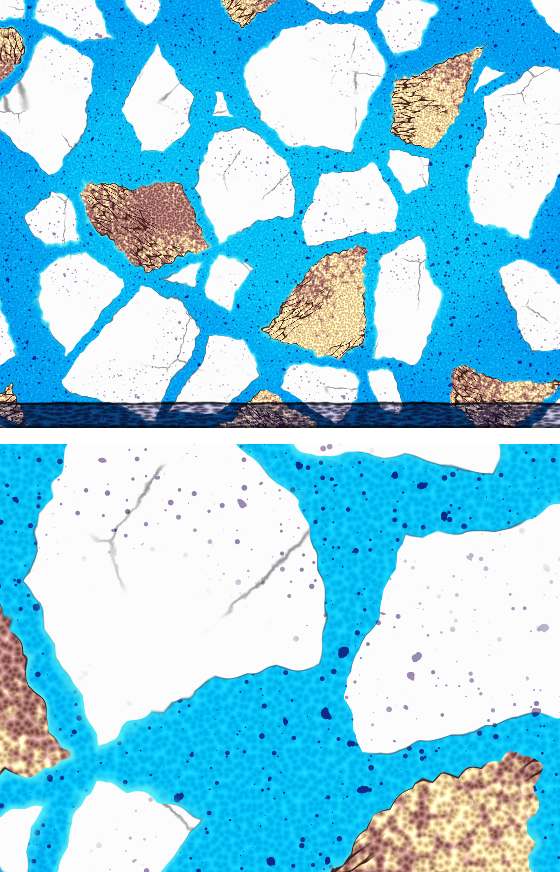
Top: the whole. Bottom: its middle third, enlarged.
This texture is drawn by a Shadertoy shader. Its source:

```glsl
#define GRAIN_CELL 0.22
#define RADIUS_MIN 0.05
#define RADIUS_MAX 0.214
#define CHANNEL 0.014
#define ROUGHNESS 0.005
#define STRIP_HEIGHT 0.06
#define RESIN_LIGHT vec3(0.03, 0.77, 0.97)
#define RESIN_DEEP vec3(0.01, 0.63, 0.95)
#define CREAM vec3(0.97, 0.86, 0.65)
#define ROSE vec3(0.66, 0.45, 0.43)
#define BROWN vec3(0.25, 0.12, 0.10)
#define TAU 6.28319

vec2 hash2(vec2 p) {
    vec3 q = fract(p.xyx * vec3(0.1031, 0.1030, 0.0973));
    q += dot(q, q.yzx + 33.33);
    return fract((q.xx + q.yz) * q.zy);
}

// Cellular noise: nearest and second nearest distance
vec2 cellular(vec2 p) {
    vec2 base = floor(p), near = vec2(9.0);
    for (int j = -1; j <= 1; j++)
    for (int i = -1; i <= 1; i++) {
        vec2 c = base + vec2(i, j);
        float d = length(c + hash2(c) - p);
        near = d < near.x ? vec2(d, near.x) : vec2(near.x, min(near.y, d));
    }
    return near;
}

// Scattered dots, mostly tiny with a few larger ones
float specks(vec2 p, float scale, float size) {
    p *= scale;
    vec2 base = floor(p);
    float soft = scale / iResolution.y, mask = 0.0;
    for (int j = -1; j <= 1; j++)
    for (int i = -1; i <= 1; i++) {
        vec2 c = base + vec2(i, j);
        float r = size * pow(hash2(c + 71.0).x, 6.0);
        float d = length(c + hash2(c) - p) - r;
        mask = max(mask, (1.0 - smoothstep(-0.5 * soft, 0.6 * soft, d)) * smoothstep(0.0, 0.5 * soft, r));
    }
    return mask;
}

// Layered sines, used to roughen outlines
vec2 wobble(vec2 p) {
    vec2 sum = vec2(0.0);
    float amp = 1.0;
    for (int i = 0; i < 4; i++) {
        sum += amp * sin(p.yx + 1.7 * sin(p * 0.63 + float(i)));
        p = mat2(1.6, 1.3, -1.3, 1.6) * p + 2.3;
        amp *= 0.5;
    }
    return sum;
}

bool isStained(vec2 cell) { return mod(cell.x + 2.0 * cell.y, 5.0) < 0.5; }

vec2 grainCentre(vec2 cell) { return (cell + 0.12 + 0.76 * hash2(cell)) * GRAIN_CELL; }

float grainRadius(vec2 cell) {
    float r = mix(RADIUS_MIN, RADIUS_MAX, fract(dot(cell, vec2(0.755, 0.57))));
    return isStained(cell) ? 0.82 * max(r, 0.1) : r;
}

float power(vec2 p, vec2 cell) {
    vec2 v = p - grainCentre(cell);
    float r = grainRadius(cell);
    return dot(v, v) - r * r;
}

// Angular grains: broken polygons kept apart by a weighted Voronoi diagram
float grainDistance(vec2 p, out vec2 cell) {
    vec2 base = floor(p / GRAIN_CELL);
    float best = 9.0, d = -1.0;
    cell = base;
    for (int j = -2; j <= 2; j++)
    for (int i = -2; i <= 2; i++) {
        vec2 c = base + vec2(i, j);
        float f = power(p, c);
        if (f < best) { best = f; cell = c; }
    }
    vec2 centre = grainCentre(cell);
    for (int j = -2; j <= 2; j++)
    for (int i = -2; i <= 2; i++) {
        vec2 c = base + vec2(i, j);
        if (c != cell)
            d = max(d, CHANNEL - 0.5 * (power(p, c) - best) / length(grainCentre(c) - centre));
    }
    vec2 seed = hash2(cell + 31.0);
    for (int k = 0; k < 5; k++) {
        vec2 h = hash2(cell * 7.0 + float(k) * 13.0);
        float a = TAU * (float(k) + 0.7 * h.x + seed.x) / 5.0;
        float reach = mix(0.6, 1.1, h.y) * (1.0 + 0.28 * cos(2.0 * a - TAU * seed.y));
        d = max(d, dot(p - centre, vec2(cos(a), sin(a))) - reach * grainRadius(cell));
    }
    return d;
}

void mainImage(out vec4 fragColor, in vec2 fragCoord) {
    float px = 1.0 / iResolution.y;
    vec2 p = fragCoord * px;
    vec2 cell;
    float d = grainDistance(p + ROUGHNESS * wobble(p * 26.0) + 0.010 * wobble(p * 10.0), cell);
    vec2 h = hash2(cell + 5.0);
    bool stained = isStained(cell);
    d += (stained ? 0.012 : 0.006) * (cellular(p * 48.0).x - 0.45);
    float side = smoothstep(-0.4, 1.0, wobble(p * 11.0 + 4.0).x);
    float fine = cellular(p * 190.0).x - 0.5;
    vec2 ragged = p + 0.0012 * wobble(p * 210.0);
    float blots = specks(ragged, 36.0, 0.16), dots = specks(p, 120.0, 0.27);
    float cluster = smoothstep(-0.5, 1.0, wobble(p * 14.0).x);

    // Blue resin, brighter in the middle, with dark specks
    float tone = 0.95 - 1.6 * length(fragCoord / iResolution.xy - 0.5) + 0.13 * wobble(p * 6.0).y;
    vec3 col = mix(RESIN_DEEP, RESIN_LIGHT, smoothstep(0.1, 0.6, tone)) + vec3(0.12, 0.2, 0.12) * fine;
    col = mix(col, vec3(0.05, 0.10, 0.48), max(0.9 * blots, 0.85 * dots));
    float halo = 1.0 - smoothstep(0.0, 0.75 * CHANNEL, d);
    col = mix(col, vec3(0.35, 0.93, 0.97), halo * halo * mix(0.1, 0.95, side));

    // Clear grains with sparse specks and hairlines
    vec3 grain = mix(vec3(0.99), vec3(0.45, 0.34, 0.56), max(0.7 * blots, 0.75 * dots) * cluster);
    vec2 cleavage = cellular(ragged * 7.0);
    float hairline = 1.0 - smoothstep(0.0, 0.03, cleavage.y - cleavage.x);
    grain -= 0.4 * hairline * smoothstep(0.5, 1.2, wobble(p * 15.0).y);

    // Stained grains with cracks along one direction
    if (stained) {
        float a = TAU * h.x;
        vec2 q = mat2(cos(a), -sin(a), sin(a), cos(a)) * p + 0.003 * wobble(p * 40.0);
        vec2 web = cellular(q * vec2(22.0, 95.0));
        float mottle = cellular(ragged * 85.0).x;
        float stain = smoothstep(0.45, 0.85, 0.75 * mottle + 0.45 * h.y + 0.18 * wobble(p * 18.0).x);
        grain = mix(CREAM, ROSE, stain) + 0.55 * fine + 0.04;
        float crack = 1.0 - smoothstep(0.04, 0.16, web.y - web.x);
        grain = mix(grain, BROWN, crack * smoothstep(0.0, 0.6, wobble(p * 23.0).y));
    }
    col = mix(col, grain, 1.0 - smoothstep(-0.6 * px, 0.6 * px, d));
    float outline = 1.0 - smoothstep(0.0, 0.0005 + 0.8 * px, abs(d));
    float broken = smoothstep(-0.5, 0.5, wobble(p * 33.0).y);
    col = mix(col, stained ? BROWN : vec3(0.15, 0.36, 0.46), outline * broken * (stained ? 1.0 : 0.7 * (1.0 - side)));

    // Dark streaked strip along the bottom
    float top = p.y - STRIP_HEIGHT - 0.001 * wobble(p * 40.0).x;
    float streak = smoothstep(0.1, 0.8, cellular(p * vec2(45.0, 150.0)).x);
    vec3 strip = col * mix(0.26, 0.52, col.r) * mix(0.5, 1.5, streak) + vec3(0.03, 0.03, 0.14);
    strip *= 1.0 - 0.7 * (1.0 - smoothstep(0.001, 0.005, abs(top + 0.003)));
    strip *= mix(0.4, 1.0, smoothstep(0.003, 0.009, p.y));
    col = mix(col, strip, 1.0 - smoothstep(-px, px, top));

    fragColor = vec4(clamp(col, 0.0, 1.0), 1.0);
}
```
